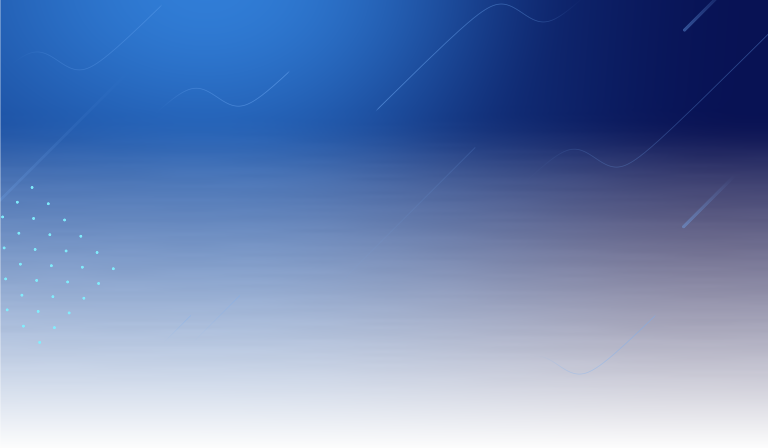
Write a WebGL 2 fragment shader that draws this background.

```glsl
#version 300 es
precision highp float;
// Blue-to-navy backdrop with a soft glow at the top, dissolving into white below.
// Thin wave lines, fading diagonal streaks and a tilted dot lattice lie over it.
// All lengths are in canvas heights, with the origin at the lower left.
uniform vec2 u_resolution;
out vec4 outColor;

const vec3 MID_BLUE = vec3(0.11, 0.31, 0.63);
const vec3 GLOW_BLUE = vec3(0.19, 0.49, 0.84);
const vec3 NAVY = vec3(0.03, 0.07, 0.33);
const vec3 DUSK = vec3(0.06, 0.05, 0.27);
const vec3 WHITE = vec3(0.99);
const vec3 LINE_BLUE = vec3(0.45, 0.68, 0.97);
const vec3 DOT_CYAN = vec3(0.50, 0.94, 1.0);

float hash(vec2 p) {
  vec3 q = fract(vec3(p.xyx) * 0.1031);
  q += dot(q, q.yzx + 33.33);
  return fract((q.x + q.y) * q.z);
}

float valueNoise(vec2 p) {
  vec2 i = floor(p), f = fract(p);
  f = f * f * (3.0 - 2.0 * f);
  return mix(mix(hash(i), hash(i + vec2(1, 0)), f.x),
             mix(hash(i + vec2(0, 1)), hash(i + vec2(1, 1)), f.x), f.y);
}

// Antialiased coverage of a shape with the given half width
float cover(float dist, float halfWidth, float px) {
  return 1.0 - smoothstep(max(halfWidth - 0.5 * px, 0.0), halfWidth + 0.5 * px, dist);
}

// Diagonal segment, brightest at a and vanishing at b
float streak(vec2 p, vec2 a, vec2 b, float halfWidth, float px) {
  vec2 ab = b - a;
  float h = clamp(dot(p - a, ab) / dot(ab, ab), 0.0, 1.0);
  return cover(length(p - a - ab * h), halfWidth, px) * (1.0 - h);
}

// S-shaped wave whose two ends straighten into diagonals.
// ends.x is the bright end and ends.y the faint one, relative to the centre.
float waveLine(vec2 p, vec2 center, vec2 ends, float px) {
  const float HALF_SPAN = 0.047, AMPLITUDE = 0.020, BEND = 0.045;
  vec2 q = p - center;
  float k = 1.5707963 / HALF_SPAN;
  float u = abs(q.x) - HALF_SPAN;
  float root = sqrt(u * u + BEND * BEND);
  float height = -AMPLITUDE * sin(k * q.x);
  float slope = -AMPLITUDE * k * cos(k * q.x);
  if (u > 0.0) {
    height = sign(q.x) * (root - BEND - AMPLITUDE);
    slope = u / root;
  }
  float t = (q.x - ends.x) / (ends.y - ends.x);
  float mask = smoothstep(0.0, 0.02, t) * (1.0 - smoothstep(0.7, 1.0, t));
  float dist = abs(q.y - height) / sqrt(1.0 + slope * slope);
  return cover(dist, 0.0011, px) * mask * (1.0 - 0.6 * t);
}

// Six by six lattice turned by 45 degrees, hanging from its top dot
float dotLattice(vec2 p, vec2 top, vec2 pitch, float radius, float px) {
  vec2 q = vec2(p.x - top.x, top.y - p.y);
  vec2 diagonal = vec2(q.x + q.y, q.y - q.x) * 0.70710678;
  vec2 cell = clamp(round(diagonal / pitch), 0.0, 5.0);
  return cover(length(diagonal - cell * pitch), radius, px);
}

vec3 backdrop(vec2 p) {
  vec3 dark = mix(DUSK, NAVY, smoothstep(0.4, 0.8, p.y));
  vec3 col = mix(MID_BLUE, dark, smoothstep(0.50, 1.70, p.x + 0.08 * (1.0 - p.y)));
  float glow = 1.0 - smoothstep(0.0, 0.75, length((p - vec2(0.46, 1.03)) * vec2(0.9, 1.35)));
  col = mix(col, GLOW_BLUE, glow);
  float veil = clamp((0.755 - p.y) / 0.755, 0.0, 1.0);
  veil = mix(veil, veil * veil * 4.0, 1.0 - smoothstep(0.0, 0.25, veil));
  return mix(col, WHITE, veil);
}

void main() {
  float px = 1.0 / u_resolution.y;
  vec2 p = gl_FragCoord.xy * px;
  vec3 col = backdrop(p);

  // Faint horizontal brushing in the faded zone
  float brushed = smoothstep(0.05, 0.25, p.y) * (1.0 - smoothstep(0.6, 0.8, p.y));
  col += 0.014 * (valueNoise(p * vec2(7.0, 130.0)) - 0.5) * brushed;

  // Wave lines
  float lines = 0.28 * waveLine(p, vec2(0.130, 0.864), vec2(0.233, -0.115), px);
  lines += 0.42 * waveLine(p, vec2(0.485, 0.783), vec2(0.163, -0.145), px);
  lines += 0.45 * waveLine(p, vec2(1.166, 0.971), vec2(-0.329, 0.150), px);
  lines += 0.30 * waveLine(p, vec2(1.329, 0.647), vec2(0.395, -0.170), px);
  lines += 0.40 * waveLine(p, vec2(1.246, 0.185), vec2(0.219, -0.060), px);

  // Straight streaks
  lines += 0.20 * streak(p, vec2(0.0, 0.553), vec2(0.29, 0.843), 0.003, px);
  lines += 0.30 * streak(p, vec2(0.425, 0.295), vec2(0.365, 0.235), 0.0011, px);
  lines += 0.28 * streak(p, vec2(0.535, 0.340), vec2(0.425, 0.230), 0.0011, px);
  lines += 0.38 * streak(p, vec2(1.526, 0.494), vec2(1.640, 0.608), 0.0035, px);
  lines += 0.38 * streak(p, vec2(1.528, 0.933), vec2(1.640, 1.045), 0.0035, px);
  lines += 0.14 * streak(p, vec2(1.060, 0.670), vec2(0.700, 0.310), 0.0013, px);
  col = mix(col, LINE_BLUE, clamp(lines, 0.0, 1.0));

  // Dots and the pale left rim
  float dots = dotLattice(p, vec2(0.0716, 0.5815), vec2(0.0513, 0.0465), 0.0032, px);
  col = mix(col, DOT_CYAN, 0.95 * dots);
  col = mix(col, WHITE, 0.35 * cover(p.x, 0.0018, px));
  outColor = vec4(clamp(col, 0.0, 1.0), 1.0);
}
```
